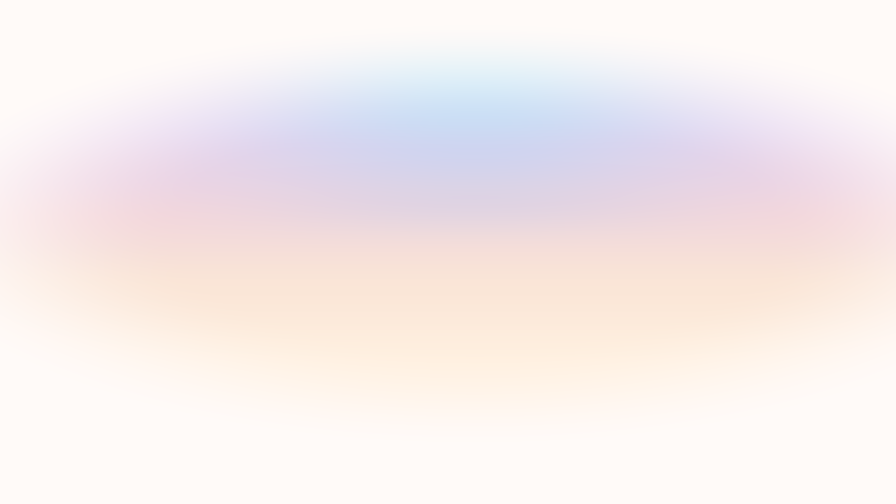
Write a Shadertoy shader that draws this background.

```glsl
#define GLOW_CENTRE vec2(0.53, 0.53)
#define GLOW_RADIUS vec2(0.49, 0.32)
#define FADE_START 0.68
#define FADE_END 1.35
#define BLUE_WIDTH 0.26

const vec3 PAPER = vec3(1.0, 0.981, 0.974);
const vec3 CREAM = vec3(1.0, 0.943, 0.88);
const vec3 PEACH = vec3(0.98, 0.898, 0.84);
const vec3 BLUSH = vec3(0.962, 0.87, 0.85);
const vec3 ROSE = vec3(0.96, 0.845, 0.86);
const vec3 ORCHID = vec3(0.932, 0.83, 0.895);
const vec3 LILAC = vec3(0.915, 0.835, 0.945);
const vec3 MAUVE = vec3(0.87, 0.825, 0.89);
const vec3 PERIWINKLE = vec3(0.81, 0.83, 0.94);
const vec3 AZURE = vec3(0.79, 0.87, 0.96);
const vec3 SKY = vec3(0.78, 0.915, 0.975);

// Blend towards the next colour between two heights
vec3 rise(vec3 below, vec3 above, float low, float high, float y) {
    return mix(below, above, smoothstep(low, high, y));
}

// Warm lower half, shared by the whole width
vec3 warmRamp(float y) {
    vec3 color = rise(CREAM, PEACH, 0.25, 0.46, y);
    return rise(color, BLUSH, 0.43, 0.52, y);
}

// Pink upper half, seen at the flanks
vec3 flankRamp(vec3 warm, float y) {
    vec3 color = rise(warm, ROSE, 0.49, 0.58, y);
    color = rise(color, ORCHID, 0.56, 0.66, y);
    return rise(color, LILAC, 0.65, 0.77, y);
}

// Blue upper half, seen in the middle
vec3 middleRamp(vec3 warm, float y) {
    vec3 color = rise(warm, MAUVE, 0.49, 0.61, y);
    color = rise(color, PERIWINKLE, 0.59, 0.71, y);
    color = rise(color, AZURE, 0.69, 0.78, y);
    return rise(color, SKY, 0.76, 0.88, y);
}

void mainImage(out vec4 fragColor, in vec2 fragCoord) {
    vec2 uv = fragCoord / iResolution.xy;
    vec2 offset = uv - GLOW_CENTRE;

    // Colour of the glow
    float across = offset.x / BLUE_WIDTH;
    float blueWeight = exp(-across * across);
    vec3 warm = warmRamp(uv.y);
    vec3 glow = mix(flankRamp(warm, uv.y), middleRamp(warm, uv.y), blueWeight);

    // Soft elliptical fade into the paper
    float radius = length(offset / GLOW_RADIUS);
    float coverage = 1.0 - smoothstep(FADE_START, FADE_END, radius);
    fragColor = vec4(mix(PAPER, glow, coverage), 1.0);
}
```
